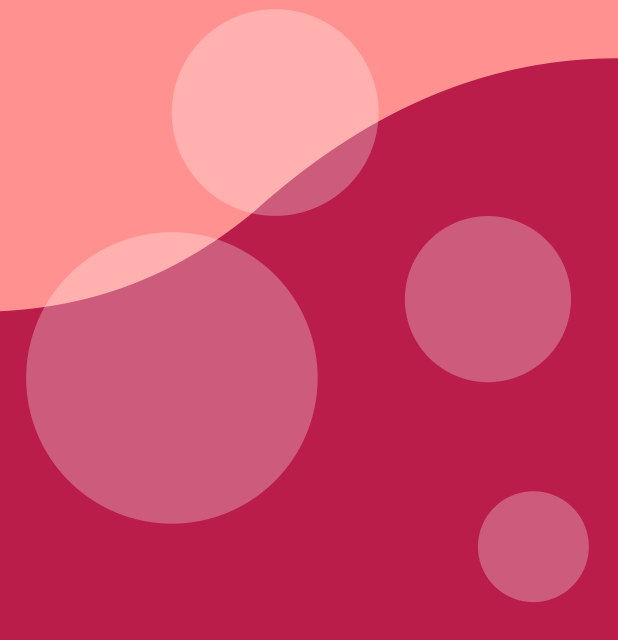
A Shadertoy shader for this background:

```glsl
// Flat backdrop: a coral sky above a crimson S-shaped hill, with four
// translucent white discs on top. The hill edge is two joined Hermite
// cubics; all shapes are antialiased, in units of the canvas height.

#define CORAL       vec3(1.0, 0.573, 0.569)
#define CRIMSON     vec3(0.729, 0.112, 0.292)
#define DISC_ALPHA  0.275
#define HILL_START  vec2(0.0, 0.5137)
#define HILL_BEND   vec2(0.3975, 0.6699)
#define HILL_END    vec2(0.9648, 0.9089)
#define LEFT_SLOPES  vec2(0.05, 0.83)
#define RIGHT_SLOPES vec2(0.90, 0.0)

// Disc centre in xy, radius in z
const vec3 DISCS[4] = vec3[4](
    vec3(0.4300, 0.8242, 0.1615),
    vec3(0.2686, 0.4095, 0.2277),
    vec3(0.7624, 0.5326, 0.1298),
    vec3(0.8334, 0.1458, 0.0866)
);

// Height at x of the cubic from a to b, with the given end slopes
float hermite(float x, vec2 a, vec2 b, vec2 slopes) {
    float width = b.x - a.x;
    float t = clamp((x - a.x) / width, 0.0, 1.0);
    float s = 1.0 - t;
    float rise = mix(a.y, b.y, t * t * (3.0 - 2.0 * t));
    return rise + width * t * s * (s * slopes.x - t * slopes.y);
}

float hillHeight(float x) {
    return x < HILL_BEND.x
        ? hermite(x, HILL_START, HILL_BEND, LEFT_SLOPES)
        : hermite(x, HILL_BEND, HILL_END, RIGHT_SLOPES);
}

// Coverage of a shape from its signed distance, one pixel wide
float coverage(float dist, float pixel) {
    return clamp(0.5 - dist / pixel, 0.0, 1.0);
}

void mainImage(out vec4 fragColor, in vec2 fragCoord) {
    float pixel = 1.0 / iResolution.y;
    vec2 p = fragCoord * pixel;

    // Hill: vertical gap scaled by the slope to approximate distance
    float height = hillHeight(p.x);
    float slope = (hillHeight(p.x + pixel) - height) / pixel;
    float hillDist = (p.y - height) / sqrt(1.0 + slope * slope);
    vec3 color = mix(CORAL, CRIMSON, coverage(hillDist, pixel));

    // Translucent discs
    for (int i = 0; i < 4; i++) {
        float discDist = length(p - DISCS[i].xy) - DISCS[i].z;
        color = mix(color, vec3(1.0), DISC_ALPHA * coverage(discDist, pixel));
    }

    fragColor = vec4(color, 1.0);
}
```
